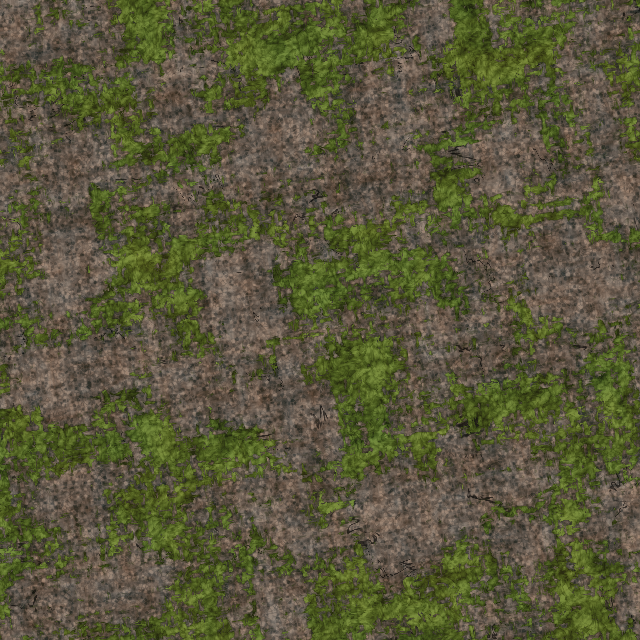
Write a WebGL 2 fragment shader that draws this texture.

```glsl
#version 300 es
precision highp float;
// Weathered brown rock with ragged moss growing along the joints between stones.
// Warped cellular joints, thinned out by layered sines, place the moss; finer
// cellular noise makes the mineral grains and the small leaf clumps.

#define STONES vec2(5.0, 6.6)   // stones across and up the canvas
#define WARP 0.07               // bending of the joints
#define MOSS_WIDTH 0.065        // mean half width of moss, in stone units
#define MOSS_PATCHINESS 0.30    // how strongly that width varies
#define MOSS_RAGGED 0.20        // roughness of the moss outline
#define GRAINS 190.0            // rock grains across the canvas
#define LEAVES 105.0            // leaf clumps across the canvas
#define CRACK_WIDTH 0.013

uniform vec2 u_resolution;
out vec4 fragColor;

vec2 hash2(vec2 p) {
    vec3 h = fract(p.xyx * vec3(0.1031, 0.1030, 0.0973));
    h += dot(h, h.yzx + 33.33);
    return fract((h.xx + h.yz) * h.zy);
}

// x: distance to nearest centre, y: approximate distance to border, z: cell value
vec3 cells(vec2 p) {
    vec2 base = floor(p);
    float nearest = 8.0, second = 8.0, value = 0.0;
    for (int j = -1; j <= 1; j++) {
        for (int i = -1; i <= 1; i++) {
            vec2 cell = base + vec2(i, j);
            float d = length(cell + hash2(cell) - p);
            if (d < nearest) {
                second = nearest;
                nearest = d;
                value = hash2(cell + 57.0).x;
            } else {
                second = min(second, d);
            }
        }
    }
    return vec3(nearest, 0.5 * (second - nearest), value);
}

// Cell value around zero, softened at the cell borders
float grain(vec2 p) {
    vec3 c = cells(p);
    return (c.z - 0.5) * smoothstep(0.0, 0.2, c.y);
}

// Layered, rotated and bent sines, roughly -1 to 1
float waves(vec2 p) {
    float sum = 0.0, amplitude = 0.5;
    for (int i = 0; i < 4; i++) {
        p = mat2(0.8, 0.6, -0.6, 0.8) * p * 1.9 + 3.7;
        p += 0.8 * sin(p.yx * 1.3 + float(i));
        sum += amplitude * sin(p.x) * sin(p.y);
        amplitude *= 0.6;
    }
    return sum;
}

vec3 ramp(vec3 dark, vec3 middle, vec3 light, float t) {
    t = clamp(t, -0.25, 1.3);
    return t < 0.5 ? mix(dark, middle, 2.0 * t) : mix(middle, light, 2.0 * t - 1.0);
}

vec3 rockColor(vec2 p) {
    vec3 fleck = cells(p * 75.0 + 11.0);
    float fine = grain(p * GRAINS);
    float tone = 0.57 + 0.95 * fine + 0.6 * grain(p * 120.0 + 31.0);
    tone += 0.40 * waves(p * 16.0 + 9.0) + 0.45 * waves(p * 95.0);
    tone += 0.5 * smoothstep(0.3, 0.1, fleck.x) * (fleck.z - 0.45);
    vec3 color = ramp(vec3(0.26, 0.23, 0.19), vec3(0.38, 0.33, 0.29),
                      vec3(0.51, 0.45, 0.40), tone);
    // Warm and grey minerals
    return color + vec3(0.035, 0.0, -0.02) * (fine + waves(p * 30.0 + 5.0));
}

vec3 mossColor(vec2 p, float depth) {
    vec3 leaf = cells(p * LEAVES + 1.2 * waves(p * 40.0));
    float tone = 0.40 + 0.9 * (0.42 - leaf.x) + 0.5 * (leaf.z - 0.5);
    tone += 0.55 * waves(p * 26.0 + 21.0) + 0.5 * grain(p * GRAINS + 71.0);
    tone += 0.25 * smoothstep(0.0, 0.12, depth);
    vec3 color = ramp(vec3(0.19, 0.22, 0.075), vec3(0.28, 0.34, 0.11),
                      vec3(0.40, 0.47, 0.19), tone);
    return color + vec3(0.035, 0.015, 0.0) * waves(p * 12.0 + 80.0);
}

void main() {
    vec2 p = gl_FragCoord.xy / min(u_resolution.x, u_resolution.y);
    vec2 bent = p + WARP * vec2(waves(p * 14.0), waves(p * 14.0 + 40.0));

    // Moss depth: positive inside the moss, negative on bare rock
    float joint = cells(bent * STONES + 4.0).y;
    float width = MOSS_WIDTH + MOSS_PATCHINESS * waves(p * 8.0 + 17.0);
    float ragged = MOSS_RAGGED * waves(p * 105.0 + 3.0) + 0.06 * grain(p * LEAVES);
    float depth = width - joint + ragged;

    // Bare rock with broken thin cracks
    vec3 color = rockColor(p);
    float crackEdge = cells(bent * vec2(4.0, 7.0) + 23.0).y;
    float crack = 1.0 - smoothstep(0.3 * CRACK_WIDTH, CRACK_WIDTH, crackEdge);
    crack *= smoothstep(0.12, 0.35, waves(p * 13.0 + 70.0));
    color *= 1.0 - 0.6 * crack;

    // Damp olive stain around the moss, then the moss itself
    float stain = smoothstep(-0.13, 0.02, depth);
    color = mix(color, color * 0.45 + vec3(0.05, 0.075, 0.02), 0.75 * stain);
    color = mix(color, mossColor(p, depth), smoothstep(-0.015, 0.03, depth));

    fragColor = vec4(clamp(color, 0.0, 1.0), 1.0);
}
```
